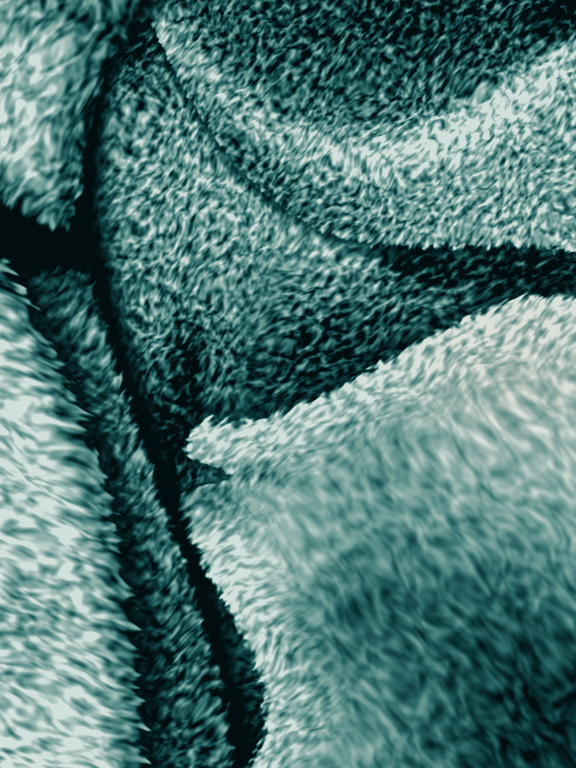
This texture is drawn by a WebGL 2 fragment shader. Its source:

```glsl
#version 300 es
precision highp float;

uniform vec2 u_resolution;
out vec4 outColor;

vec2 rotate(vec2 v, float angle) {
  float c = cos(angle), s = sin(angle);
  return vec2(c * v.x + s * v.y, c * v.y - s * v.x);
}

vec2 gradient(vec2 cell) {
  vec3 h = fract(cell.xyx * vec3(0.1031, 0.1030, 0.0973));
  h += dot(h, h.yzx + 33.33);
  float angle = 6.2832 * fract((h.x + h.y) * h.z);
  return vec2(cos(angle), sin(angle));
}

float gradientNoise(vec2 p) {
  vec2 i = floor(p), f = p - i;
  vec2 w = f * f * f * (f * (f * 6.0 - 15.0) + 10.0);
  vec2 e = vec2(1.0, 0.0);
  float low = mix(dot(gradient(i), f), dot(gradient(i + e), f - e), w.x);
  float high = mix(dot(gradient(i + e.yx), f - e.yx), dot(gradient(i + 1.0), f - 1.0), w.x);
  return mix(low, high, w.y);
}

// Strands run along the angle; density is cells along and across them.
float fur(vec2 p, float angle, vec2 density) {
  vec2 bend = vec2(gradientNoise(p * 9.0), gradientNoise(p * 9.0 + 31.0));
  vec2 q = rotate(p + 0.02 * bend, angle) * density;
  q += 0.4 * gradientNoise(q * 0.6 + 7.0);
  return 1.6 * gradientNoise(q) + 0.9 * gradientNoise(q * 1.9 + 17.0);
}

// Cubic through four evenly spaced values.
float curve(float t, vec4 v) {
  t = 3.0 * clamp(t, 0.0, 1.0);
  float a = t - 1.0, b = t - 2.0, c = t - 3.0;
  return dot(v, vec4(-a * b * c / 6.0, t * b * c / 2.0, -t * a * c / 2.0, t * a * b / 6.0));
}

float glow(vec2 p, vec2 center, vec2 radius, float angle) {
  vec2 q = rotate(p - center, angle) / radius;
  return exp(-dot(q, q));
}

// Lays one cloth over another, with contact shadow outside its edge.
float cover(float under, float over, float d, float soft, float shade, float reach) {
  under *= 1.0 - shade * smoothstep(-reach, 0.0, d);
  return mix(under, over, smoothstep(-soft, soft, d));
}

vec3 tealRamp(float tone) {
  float t = clamp(tone, 0.0, 1.0) * 5.0;
  vec3 c = mix(vec3(0.005, 0.05, 0.06), vec3(0.04, 0.22, 0.23), clamp(t, 0.0, 1.0));
  c = mix(c, vec3(0.16, 0.40, 0.40), clamp(t - 1.0, 0.0, 1.0));
  c = mix(c, vec3(0.38, 0.58, 0.56), clamp(t - 2.0, 0.0, 1.0));
  c = mix(c, vec3(0.59, 0.71, 0.69), clamp(t - 3.0, 0.0, 1.0));
  return mix(c, vec3(0.82, 0.88, 0.86), clamp(t - 4.0, 0.0, 1.0));
}

void main() {
  vec2 p = gl_FragCoord.xy / u_resolution * vec2(1.0, 4.0 / 3.0);

  // Central cloth, its hollows and the long crease
  float crease = p.x - curve(p.y / 1.229, vec4(0.417, 0.3125, 0.179, 0.174));
  float steep = fur(p, 1.0, vec2(54.0, 86.0));
  float slanted = fur(p, 0.5, vec2(48.0, 84.0));
  float pile = mix(steep, slanted, smoothstep(0.42, 0.56, p.x + 0.3 * (0.9 - p.y)));
  float tone = 0.50 + 0.46 * pile;
  tone += 0.16 * glow(p, vec2(0.56, 0.90), vec2(0.17, 0.05), -0.45);
  tone += 0.12 * glow(p, vec2(0.33, 1.0), vec2(0.11, 0.16), 0.5);
  tone -= 0.36 * glow(p, vec2(0.56, 0.72), vec2(0.20, 0.08), 0.3);
  tone -= 0.42 * glow(p, vec2(0.325, 0.70), vec2(0.028, 0.09), 0.0);
  tone -= 0.45 * glow(p, vec2(0.29, 0.54), vec2(0.06, 0.13), 0.15);
  tone -= 0.38 * glow(p, vec2(0.25, 1.27), vec2(0.07, 0.09), 0.0);
  tone -= 0.46 * glow(p, vec2(0.92, 0.865), vec2(0.20, 0.045), 0.0);
  tone -= 0.40 * glow(p, vec2(0.71, 0.885), vec2(0.06, 0.04), -0.5);
  tone -= 0.50 * glow(p, vec2(0.41, 0.04), vec2(0.06, 0.10), 0.0);
  tone *= 0.04 + 0.96 * smoothstep(-0.005, 0.06, crease);

  // Broad soft cloth at lower right, with a notch under its tip
  float top = curve((p.x - 0.356) / 0.644, vec4(0.604, 0.651, 0.769, 0.816));
  float left = curve(p.y / 0.613, vec4(0.434, 0.434, 0.33, 0.356));
  left += 0.09 * exp(-pow((p.y - 0.508) / 0.022, 2.0));
  float swell = min(top - p.y, p.x - left);
  float blur = smoothstep(0.04, 0.20, swell);
  float plush = mix(fur(p, 0.7, vec2(42.0, 80.0)), fur(p, -0.9, vec2(26.0, 48.0)), blur);
  float light = 0.78 + mix(0.33, 0.20, blur) * plush + 0.14 * exp(-max(swell, 0.0) / 0.06);
  light -= 0.30 * glow(p, vec2(0.85, 0.27), vec2(0.28, 0.18), -0.4);
  light -= 0.58 * glow(p, vec2(1.0, 0.0), vec2(0.36, 0.24), 0.0);
  light -= 0.22 * glow(p, vec2(0.60, 0.26), vec2(0.13, 0.11), 0.3);
  light -= 0.14 * glow(p, vec2(0.64, 0.53), vec2(0.12, 0.09), 0.5);
  light -= 0.42 * glow(p, vec2(0.36, 0.475), vec2(0.08, 0.045), -0.5);
  light -= 0.30 * glow(p, vec2(0.46, 0.51), vec2(0.06, 0.02), -0.2);
  light += 0.12 * glow(p, vec2(0.45, 0.34), vec2(0.08, 0.11), 0.4);
  tone = cover(tone, light, swell + 0.010 * plush, 0.008, 0.6, 0.06);

  // Upper fold: recessed cloth above the crest, lit band below
  float across = (p.x - 0.26) / 0.74;
  float hem = p.y - curve(across, vec4(1.299, 0.965, 0.905, 0.892));
  float crest = p.y - curve(across, vec4(1.325, 1.09, 1.09, 1.247));
  float nap = fur(p, 0.85, vec2(56.0, 92.0));
  float band = mix(0.36, 0.66, smoothstep(0.4, 0.85, p.x));
  band = mix(band, 0.36, smoothstep(-0.01, 0.07, crest));
  band += 0.34 * exp(-pow(crest / 0.05, 2.0)) + 0.45 * nap;
  band -= 0.20 * glow(p, vec2(0.72, 1.31), vec2(0.28, 0.09), 0.0);
  band -= 0.40 * glow(p, vec2(1.0, 1.32), vec2(0.07, 0.09), 0.0);
  tone = cover(tone, band, hem + 0.008 * nap, 0.006, 0.65, 0.035);

  // Tufted roll at upper left
  float roll = p.x - curve((p.y - 0.943) / 0.39, vec4(0.12, 0.142, 0.174, 0.269));
  roll = min(-roll, p.y - 0.945 - 0.04 * smoothstep(0.07, 0.0, p.x));
  float tuft = fur(p, 1.0, vec2(34.0, 58.0));
  float puff = 0.34 + 0.46 * smoothstep(0.0, 0.10, roll) + 0.36 * tuft;
  puff -= 0.42 * glow(p, vec2(0.14, 1.33), vec2(0.12, 0.07), 0.0);
  tone = cover(tone, puff, roll + 0.013 * tuft, 0.012, 0.9, 0.055);

  // Narrow strip beside the crease
  float strip = min(-crease - 0.014, 0.86 - p.y);
  float shag = fur(p, 0.8, vec2(42.0, 75.0));
  float stripTone = 0.46 - 0.16 * smoothstep(0.5, 0.2, p.y) + 0.42 * shag;
  stripTone *= 0.45 + 0.55 * smoothstep(0.0, 0.10, 0.86 - p.y);
  tone = cover(tone, stripTone, strip + 0.010 * shag, 0.010, 0.65, 0.05);

  // Long pale fur at lower left
  float pelt = curve(p.y / 0.865, vec4(0.247, 0.222, 0.153, 0.009)) - p.x;
  pelt = min(pelt, 0.88 - p.y);
  float wisps = fur(p, -0.4, vec2(26.0, 62.0));
  float pale = 0.38 + 0.50 * smoothstep(0.0, 0.09, pelt) + 0.38 * wisps;
  pale -= 0.20 * glow(p, vec2(0.03, 0.25), vec2(0.10, 0.13), 0.0);
  tone = cover(tone, pale, pelt + 0.020 * wisps, 0.009, 0.9, 0.08);

  // Colour, with a faint warm sheen on the near cloth
  vec3 color = tealRamp((tone - 0.5) * 1.08 + 0.5);
  color += vec3(0.05, 0.0, -0.01) * glow(p, vec2(0.9, 0.7), vec2(0.20, 0.18), 0.0) * tone;
  outColor = vec4(color, 1.0);
}
```
